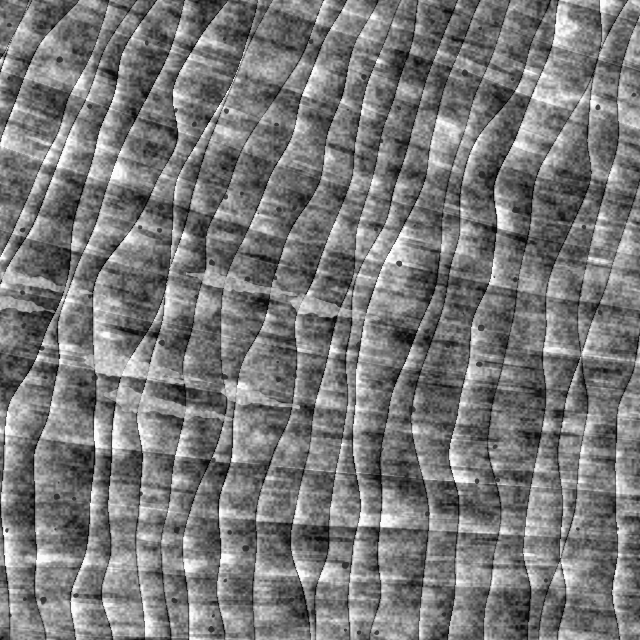
Give the GLSL for this texture, as a WebGL 1 fragment shader.

```glsl
precision highp float;
uniform vec2 u_resolution;

const float COLUMNS = 20.0;        // columns across the canvas
const float COLUMN_JITTER = 0.6;
const float COLUMN_WOBBLE = 1.25;
const float COLUMN_RELIEF = 0.27;
const float LEAN = 0.24;
const float RIM_WIDTH = 0.008;
const float SEAM_WIDTH = 0.0028;
const float BANDS = 9.5;           // stepped bands up the canvas
const float BAND_SLOPE = 0.3;
const float BAND_CONTRAST = 0.3;
const float GRAIN = 0.24;
const float BLOTCH = 0.27;
const float STRIATION = 0.22;
const float MID_GRAY = 0.475;
const float SLIVER_GRAY = 0.71;
const float SPECK_CELLS = 38.0;

float hash(vec2 p) {
  vec3 q = fract(p.xyx * 0.1031);
  q += dot(q, q.yzx + 33.33);
  return fract((q.x + q.y) * q.z);
}

float noise(vec2 p) {
  vec2 i = floor(p), f = fract(p);
  f = f * f * (3.0 - 2.0 * f);
  float low = mix(hash(i), hash(i + vec2(1.0, 0.0)), f.x);
  float high = mix(hash(i + vec2(0.0, 1.0)), hash(i + 1.0), f.x);
  return mix(low, high, f.y);
}

float signedNoise(vec2 p) { return noise(p) - 0.5; }

// Position of one wavy column seam, in column units
float seam(float id, float y) {
  float slow = signedNoise(vec2(id * 7.0, y * 5.5 + 20.0));
  float quick = signedNoise(vec2(id * 7.0 + 3.0, y * 14.0 + 50.0));
  return id + COLUMN_JITTER * (hash(vec2(id, 4.0)) - 0.5)
       + COLUMN_WOBBLE * (slow + 0.3 * quick);
}

// Sharp step to light, then a slow fade to dark going upward
float stepBand(float s, float x, float edge) {
  float t = fract(s);
  float strength = 0.25 + 0.9 * noise(vec2(x * 4.0, floor(s) * 5.0));
  return strength * (0.5 - t + smoothstep(1.0 - edge, 1.0, t));
}

// Bright tapering flakes: x is coverage, y is the shadow beneath
vec2 slivers(vec2 p) {
  vec2 cover = vec2(0.0);
  float ragged = 0.007 * signedNoise(p * vec2(45.0, 90.0))
               + 0.004 * signedNoise(p * 170.0);
  for (int k = 0; k < 9; k++) {
    float id = float(k);
    float across = hash(vec2(id, 11.0));
    vec2 center = vec2(0.72 * across, 0.3 + 0.28 * hash(vec2(id, 23.0)));
    float halfLength = 0.06 + 0.06 * hash(vec2(id, 37.0));
    float thickness = 0.007 + 0.009 * hash(vec2(id, 41.0));
    vec2 q = p - center;
    q.y += 0.2 * q.x;
    float along = q.x / halfLength;
    float taper = smoothstep(-1.0, -0.6, along) * (1.0 - along) * 0.7;
    float reach = thickness * taper + ragged * step(abs(along), 1.0);
    float inside = step(abs(along), 1.0);
    cover.x = max(cover.x, inside * smoothstep(-0.001, 0.0015, reach - abs(q.y)));
    cover.y = max(cover.y, inside * smoothstep(0.0, 0.008, reach - abs(q.y + 0.012)));
  }
  return cover;
}

float specks(vec2 p) {
  vec2 cell = floor(p * SPECK_CELLS);
  vec2 center = 0.3 + 0.4 * vec2(hash(cell + 5.0), hash(cell + 71.0));
  float radius = 0.06 + 0.13 * hash(cell + 131.0);
  float d = length(fract(p * SPECK_CELLS) - center)
          + 0.12 * signedNoise(p * 200.0);
  return step(0.92, hash(cell)) * (1.0 - smoothstep(radius - 0.04, radius + 0.05, d));
}

void main() {
  vec2 p = gl_FragCoord.xy / min(u_resolution.x, u_resolution.y);

  // Nearest seams on either side
  float u = (p.x - LEAN * p.y * p.y * (1.15 - 0.4 * p.x)) * COLUMNS;
  float left = u - 4.0, right = u + 4.0, columnId = 0.0;
  for (int k = -3; k <= 3; k++) {
    float id = floor(u) + float(k);
    float b = seam(id, p.y);
    if (b <= u && b > left) { left = b; columnId = id; }
    if (b > u) right = min(right, b);
  }
  float toLeft = (u - left) / COLUMNS, toRight = (right - u) / COLUMNS;
  float around = (u - left) / (right - left);

  // Columns lit from the left, with dark seams
  float relief = 0.45 + 1.1 * noise(vec2(columnId * 5.0, p.y * 7.0));
  float shade = COLUMN_RELIEF * relief * (0.5 - around);
  shade += 0.17 * relief * (exp(-toLeft / RIM_WIDTH) - 0.2);
  shade += 0.07 * (hash(vec2(columnId, 9.0)) - 0.5);
  float seamLine = 1.0 - smoothstep(0.0, SEAM_WIDTH, min(toLeft, toRight));
  shade -= 0.24 * seamLine * (0.4 + noise(p * 22.0));

  // Slanted bands, flattening toward the bottom
  float slope = 0.04 + BAND_SLOPE * smoothstep(0.0, 0.8, p.y);
  float v = p.y + slope * p.x + 0.012 * signedNoise(p * 6.0)
          + 0.005 * hash(vec2(columnId, 17.0));
  float s = v * BANDS + 0.9 * noise(vec2(v * 6.0, 2.0));
  shade += BAND_CONTRAST * stepBand(s, p.x, 0.03);
  shade += 0.11 * stepBand(s * 2.7 + 0.4, p.x + 8.0, 0.07);

  // Streaks, blotches and grain
  shade += STRIATION * signedNoise(vec2(p.x * 14.0, v * 130.0));
  float dash = noise(vec2(p.x * 17.0 + 40.0, v * 75.0));
  shade += 0.16 * smoothstep(0.78, 0.92, dash) - 0.18 * smoothstep(0.24, 0.08, dash);
  shade += BLOTCH * (signedNoise(p * 19.0) + 0.7 * signedNoise(p * 48.0));
  float grain = signedNoise(p * 120.0) * 0.7 + signedNoise(p * 270.0);

  float gray = MID_GRAY + shade + 0.4 * shade * shade;
  vec2 flake = slivers(p);
  gray -= 0.12 * flake.y * (1.0 - flake.x);
  gray = mix(gray, SLIVER_GRAY + 0.25 * shade, 0.85 * flake.x);
  gray += GRAIN * grain;
  gray = mix(gray, 0.13, 0.8 * specks(p));
  gl_FragColor = vec4(vec3(clamp(gray, 0.04, 0.98)), 1.0);
}
```
